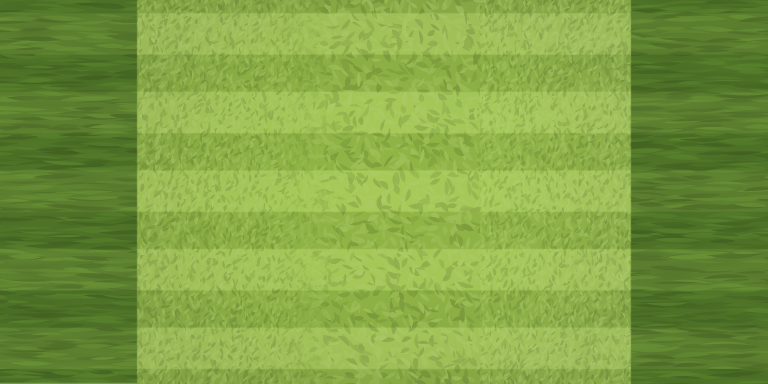
Reproduce this texture procedurally as a WebGL 2 fragment shader.

```glsl
#version 300 es
precision highp float;
// Mown grass field: horizontal light and dark bands, leafy blades, darker combed borders.

uniform vec2 u_resolution;
out vec4 fragColor;

// Layout, in units of the canvas height
const float FIELD_LEFT = 0.357;
const float FIELD_RIGHT = 1.643;
const float BAND_PERIOD = 0.2047;
const float BAND_START = 0.039;
const float LIGHT_SHARE = 0.527;
const float COARSE_LEFT = 0.80;
const float SEAM_X = 1.25;
const float RIM_HEIGHT = 0.003;

// Blade cell sizes and strengths
const float COARSE_CELL = 0.032;
const float FINE_CELL = 0.019;
const vec2 BORDER_CELL = vec2(0.10, 0.026);
const float BLADE_WIDTH = 0.21;
const float PALE_MIX = 0.42;
const float DARK_CONTRAST = 0.125;
const float BORDER_CONTRAST = 0.12;
const float SEAM_LIFT = 0.012;

// Colours
const vec3 LIGHT_CENTRE = vec3(0.65, 0.79, 0.345);
const vec3 LIGHT_EDGE = vec3(0.605, 0.73, 0.34);
const vec3 DARK_CENTRE = vec3(0.565, 0.71, 0.27);
const vec3 DARK_EDGE = vec3(0.515, 0.645, 0.265);
const vec3 PALE_BLADE = vec3(0.70, 0.80, 0.45);
const vec3 BORDER_LIGHT = vec3(0.355, 0.495, 0.182);
const vec3 BORDER_DARK = vec3(0.302, 0.443, 0.15);
const vec3 RIM_COLOUR = vec3(0.62, 0.72, 0.46);

vec2 hash2(vec2 p) {
    vec3 q = fract(p.xyx * vec3(0.1031, 0.1030, 0.0973));
    q += dot(q, q.yzx + 33.33);
    return fract((q.xx + q.yz) * q.zy);
}

float gradientNoise(vec2 p) {
    vec2 i = floor(p), f = fract(p);
    vec2 u = f * f * f * (f * (f * 6.0 - 15.0) + 10.0);
    vec2 e = vec2(0.0, 1.0);
    float a = dot(hash2(i) * 2.0 - 1.0, f);
    float b = dot(hash2(i + e.yx) * 2.0 - 1.0, f - e.yx);
    float c = dot(hash2(i + e.xy) * 2.0 - 1.0, f - e.xy);
    float d = dot(hash2(i + e.yy) * 2.0 - 1.0, f - e.yy);
    return mix(mix(a, b, u.x), mix(c, d, u.x), u.y);
}

// Overlapping curved blades, one per cell, painted over a tone of -1 (dark) to 1 (pale)
float blades(float tone, vec2 p, float heading, float spread, float blur) {
    vec2 base = floor(p);
    for (int j = -1; j <= 1; j++) {
        for (int i = -1; i <= 1; i++) {
            vec2 id = base + vec2(i, j);
            vec2 place = hash2(id + 17.0), form = hash2(id + 91.0);
            float angle = heading + spread * (form.x - 0.5);
            vec2 q = p - id - 0.5 - 0.8 * (place - 0.5);
            q = vec2(dot(q, vec2(cos(angle), sin(angle))), dot(q, vec2(-sin(angle), cos(angle))));
            float along = q.x / mix(0.4, 0.75, form.y);
            float bend = (place.x - 0.5) * 0.9 * q.x * q.x;
            float thick = BLADE_WIDTH * mix(0.5, 1.3, place.y) * (1.0 - along * along);
            float cover = smoothstep(blur, -blur, abs(q.y + bend) - thick);
            float pick = fract(place.x * 7.3 + form.y * 5.1) * 2.0 - 1.0;
            float shade = sign(pick) * mix(0.5, 1.0, abs(pick));
            tone = mix(tone, shade, cover * step(abs(along), 1.0));
        }
    }
    return tone;
}

// Two offset layers, the second growing over the first
float turf(vec2 p, float heading, float spread, float blur) {
    float under = blades(0.0, p + 40.0, heading, spread, blur);
    return blades(under, p * 1.13 + 173.5, heading, spread, blur);
}

void main() {
    vec2 p = gl_FragCoord.xy / u_resolution.y;
    float px = 1.0 / u_resolution.y;
    float soft = 0.7 * px;

    // Mown bands
    float phase = fract((p.y - BAND_START) / BAND_PERIOD - 0.5 * LIGHT_SHARE + 0.5);
    float bandDist = (abs(phase - 0.5) - 0.5 * LIGHT_SHARE) * BAND_PERIOD;
    float light = smoothstep(px, -px, bandDist);

    // Field: fine upright blades, coarse scattered ones in the middle strip
    vec2 middle = vec2(0.5 * (FIELD_LEFT + FIELD_RIGHT), 0.5);
    vec2 r = (p - middle) / vec2(0.643, 0.5);
    float fade = min(dot(r, r) * 0.75, 1.0);
    vec3 field = mix(mix(DARK_CENTRE, DARK_EDGE, fade), mix(LIGHT_CENTRE, LIGHT_EDGE, fade), light);
    float fine = turf(p / FINE_CELL, 1.25, 1.8, soft / FINE_CELL);
    float coarse = turf(p / COARSE_CELL, 0.9, 5.0, soft / COARSE_CELL);
    float inMiddle = smoothstep(COARSE_LEFT - 0.1, COARSE_LEFT + 0.1, p.x)
                   * smoothstep(SEAM_X + px, SEAM_X - px, p.x);
    float tone = mix(fine, coarse, inMiddle);
    field *= 1.0 - DARK_CONTRAST * max(-tone, 0.0);
    field = mix(field, PALE_BLADE, PALE_MIX * max(tone, 0.0));
    field += SEAM_LIFT * smoothstep(SEAM_X - px, SEAM_X + px, p.x);

    // Borders: long blades combed sideways
    vec3 border = mix(BORDER_DARK, BORDER_LIGHT, light);
    float combed = turf(p / BORDER_CELL, 0.0, 0.6, soft / BORDER_CELL.y);
    float streaks = gradientNoise(p * vec2(6.0, 34.0));
    border *= 1.0 + BORDER_CONTRAST * combed + 0.10 * streaks;
    float rim = smoothstep(px, -px, p.y - RIM_HEIGHT) * (1.0 - step(FIELD_LEFT, p.x));
    border = mix(border, RIM_COLOUR, 0.6 * rim);

    float edge = max(FIELD_LEFT - p.x, p.x - FIELD_RIGHT);
    fragColor = vec4(mix(border, field, smoothstep(px, -px, edge)), 1.0);
}
```
